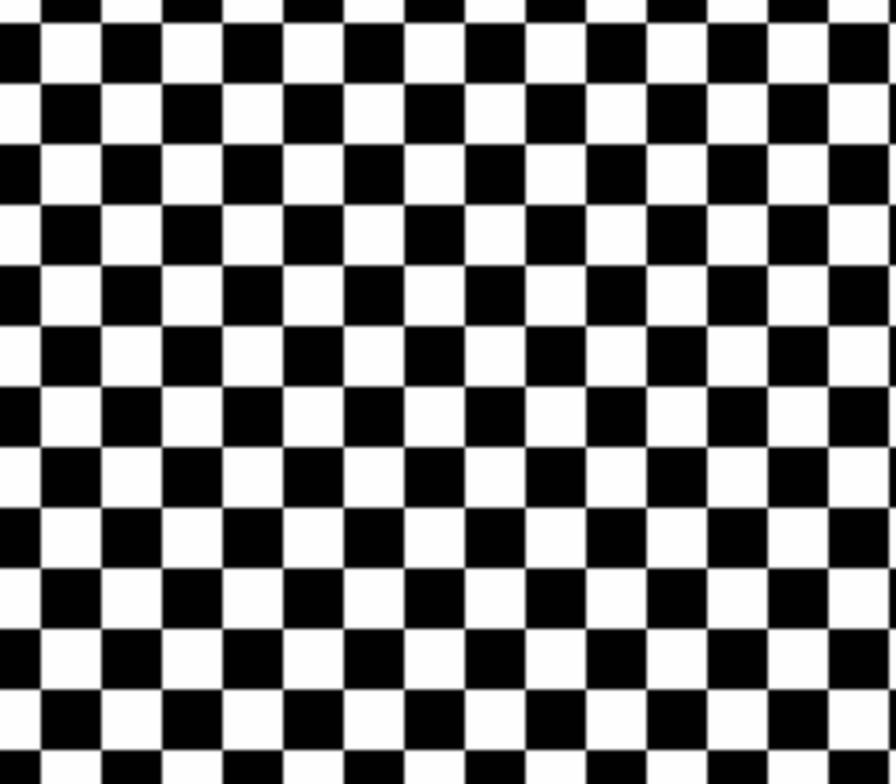
A Shadertoy shader for this pattern:

```glsl
// Black and white checkerboard of square cells, cropped off-grid at the borders.
// Two signed triangle waves, softened at their zero crossings, are multiplied
// so that the sign of the product selects the colour of each cell.

// Distance to the nearest cell edge, positive in even cells, negative in odd ones.
vec2 signedEdgeDistance(vec2 cell) {
    return 0.5 - abs(mod(cell + 0.5, 2.0) - 1.0);
}

void mainImage(out vec4 fragColor, in vec2 fragCoord) {
    // Grid coordinates: one unit per cell, measured in canvas heights
    float cellSize = 0.07727;
    vec2 uv = fragCoord / iResolution.y;
    vec2 cell = (uv - vec2(0.0521, 0.0432)) / cellSize;

    // Soft edges, never narrower than the pixel footprint
    float pixel = 1.0 / (cellSize * iResolution.y);
    float softness = max(0.047, 0.75 * pixel);
    vec2 side = 2.0 * smoothstep(-softness, softness, signedEdgeDistance(cell)) - 1.0;

    // Equal signs give black, opposite signs give white
    float white = 0.5 - 0.5 * side.x * side.y;
    fragColor = vec4(vec3(mix(0.004, 0.996, white)), 1.0);
}
```
